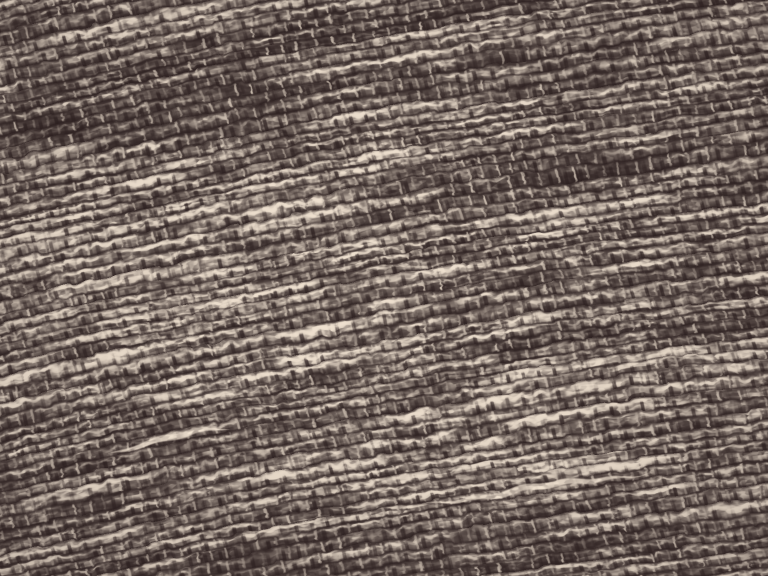
Reproduce this texture procedurally as a Shadertoy shader.

```glsl
const vec3 SHADE = vec3(0.17, 0.122, 0.122);
const vec3 LIGHT = vec3(0.90, 0.845, 0.78);
const float ROWS = 50.0;         // weft threads per canvas height
const float STITCHES = 34.0;     // stitches per canvas height, along a row
const float SLOPE = 0.235;
const float BEND = 0.045;
const float LEAN = 0.17;
const float BASE_TONE = 0.46;
const float STITCH_TONE = 0.78;
const float GAP_TONE = 0.36;
const float UNDERSIDE_TONE = 0.62;
const float RIDGE_GAIN = 0.85;
const float NOTCH_DEPTH = 0.75;
const float SWAY = 0.09;         // rise of a thread between its stitches
const float FRAY = 0.30;         // roughness of the thread edges
const float SLUB_CHANCE = 0.10;
const int SAMPLES = 2;           // antialiasing grid per axis

vec2 hash2(vec2 p) {
    vec3 q = fract(p.xyx * vec3(0.1031, 0.1030, 0.0973));
    q += dot(q, q.yzx + 33.33);
    return fract((q.xx + q.yz) * q.zy);
}

// Soft cellular noise: random cell tones blended by distance
float cellTone(vec2 p) {
    vec2 cell = floor(p), local = p - cell;
    float sum = 0.0, total = 0.0;
    for (int y = -1; y <= 1; y++)
    for (int x = -1; x <= 1; x++) {
        vec2 o = vec2(x, y);
        vec2 d = o + hash2(cell + o) - local;
        float weight = exp(-6.0 * dot(d, d));
        sum += weight * hash2(cell + o + 71.7).x;
        total += weight;
    }
    return sum / total;
}

// Bent coordinates: x along the weft, y across it
vec2 clothSpace(vec2 p) {
    float v = p.y - SLOPE * p.x + BEND * p.x * p.x;
    v += 0.0020 * sin(7.0 * p.x + 9.0 * p.y);
    v += 0.0011 * sin(17.0 * p.x - 23.0 * p.y);
    v += 0.0006 * sin(43.0 * p.x + 61.0 * p.y);
    float u = p.x + LEAN * p.y + 0.004 * sin(13.0 * p.y + 5.0 * p.x);
    return vec2(u, v);
}

// Sparse thick fibres with tapered ends
float slubMask(vec2 w) {
    vec2 q = w * vec2(1.6, 14.0);
    vec2 cell = floor(q), rnd = hash2(cell + 19.0);
    vec2 d = q - cell - mix(vec2(0.42, 0.3), vec2(0.58, 0.7), rnd);
    d.y += 0.05 * sin(14.0 * d.x + 6.0 * rnd.x) + 0.03 * sin(47.0 * d.x);
    float along = d.x / mix(0.12, 0.36, rnd.y);
    float halfWidth = 0.08 * max(0.0, 1.0 - along * along);
    float mask = 1.0 - smoothstep(halfWidth - 0.03, halfWidth + 0.02, abs(d.y));
    return mask * step(abs(along), 1.0) * step(hash2(cell + 53.0).x, SLUB_CHANCE);
}

float weaveTone(vec2 p) {
    vec2 w = clothSpace(p);
    float grain = cellTone(w * vec2(105.0, 210.0)) - 0.5;
    float row = w.y * ROWS + 0.25 * sin(31.0 * w.y) + 0.06 * sin(83.0 * w.y + 4.0 * w.x);
    row += FRAY * (cellTone(w * vec2(48.0, 60.0) + 90.0) - 0.5);
    float rowId = floor(row), across = row - rowId - 0.5;

    // Stitch columns, staggered from row to row
    float col = w.x * STITCHES + 0.5 * mod(rowId, 2.0) + 0.4 * hash2(vec2(rowId, 5.0)).x;
    col += 0.2 * sin(w.x * 19.0 + rowId * 2.4) + 0.08 * across;
    vec2 rnd = hash2(vec2(floor(col), rowId));
    float crown = across - SWAY * cos(6.2832 * col);

    // Weft tone: broad bands, thread streaks, fibres and grain
    float band = cellTone(w * vec2(1.3, 9.0) + 3.0) - 0.5;
    float streak = cellTone(vec2(w.x * 4.0, rowId * 7.3)) - 0.5;
    float fibre = cellTone(vec2(w.x * 15.0, row * 3.2)) - 0.5;
    float brick = hash2(vec2(floor(col), rowId + 300.0)).x - 0.5;
    float tone = BASE_TONE * exp(0.75 * band + 1.1 * streak + 1.4 * fibre + grain + 0.4 * brick);

    // Thread relief: dark gap, shaded underside, pale broken line on the crest
    float body = 1.0 - smoothstep(0.26, 0.5, abs(across));
    tone *= mix(GAP_TONE, 1.0, body);
    tone *= mix(UNDERSIDE_TONE, 1.0, smoothstep(-0.4, 0.05, crown));
    float crest = cellTone(vec2(w.x * 11.0, rowId * 9.1 + 400.0));
    float ridge = 1.0 - smoothstep(0.03, 0.2, abs(crown - 0.14));
    tone *= 1.0 + RIDGE_GAIN * ridge * smoothstep(0.3, 0.7, crest);

    // Warp passes under: dark notches between the stitches
    float edge = 0.5 - abs(fract(col) - 0.5);
    float notchPower = hash2(vec2(floor(col + 0.5), rowId + 200.0)).x;
    float notch = (1.0 - smoothstep(0.06, 0.17, edge)) * (1.0 - smoothstep(0.0, 0.4, across));
    tone *= 1.0 - NOTCH_DEPTH * mix(0.3, 1.0, notchPower) * notch;

    // Warp passes over: thin pale stitches with a shadow beside them
    float side = fract(col) - 0.5 + 0.3 * (rnd.x - 0.5) + 0.12 * grain;
    float span = 1.0 - smoothstep(0.3, 0.52, abs(across - 0.1 * (rnd.x - 0.5)));
    float shadow = 1.0 - smoothstep(0.03, 0.15, abs(side - 0.15));
    float stitch = (1.0 - smoothstep(0.02, 0.12, abs(side))) * span;
    tone *= 1.0 - 0.5 * shadow * span * rnd.y;
    tone = mix(tone, max(tone, STITCH_TONE + 0.4 * grain), stitch * mix(0.15, 1.0, rnd.y));

    // Soft ceiling on the brightest fibres
    tone *= inversesqrt(sqrt(1.0 + pow(tone, 4.0)));
    return mix(tone, 0.95 + 0.4 * grain, 0.85 * slubMask(w));
}

void mainImage(out vec4 fragColor, in vec2 fragCoord) {
    float tone = 0.0;
    for (int j = 0; j < SAMPLES; j++)
    for (int i = 0; i < SAMPLES; i++) {
        vec2 offset = (vec2(i, j) + 0.5) / float(SAMPLES) - 0.5;
        tone += weaveTone((fragCoord + offset) / iResolution.y);
    }
    tone /= float(SAMPLES * SAMPLES);

    // Gentle falloff toward the corners
    vec2 centred = fragCoord / iResolution.xy - vec2(0.5, 0.56);
    tone *= 1.06 - 0.35 * dot(centred, centred);
    fragColor = vec4(mix(SHADE, LIGHT, tone), 1.0);
}
```
